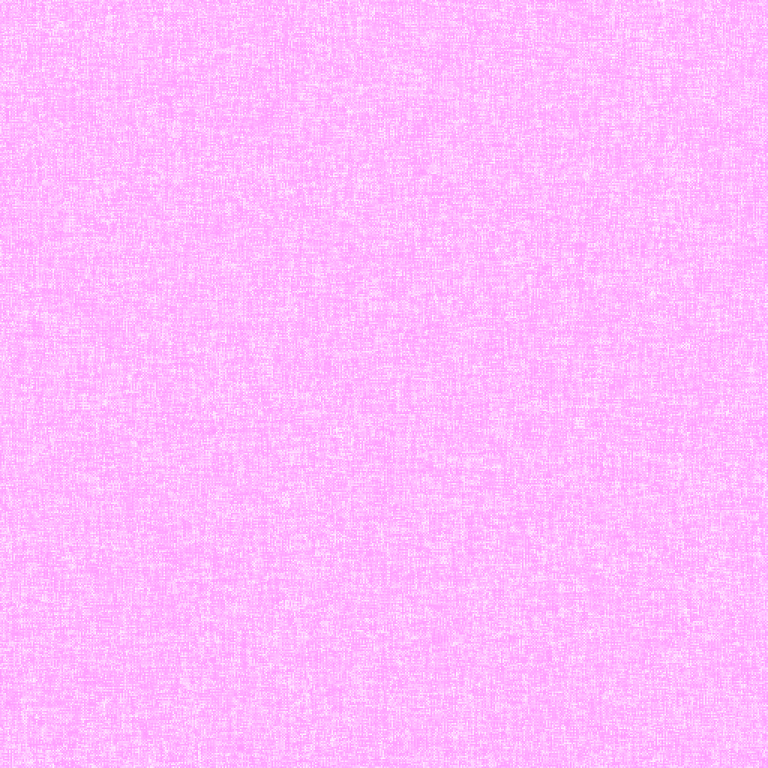
Give the GLSL for this texture, as a three.js fragment shader.

```glsl
varying vec2 vUv;

const float THREADS = 512.0;      // threads across the canvas, each way
const float LONG_RUN = 13.0;      // mean streak lengths, in threads
const float SHORT_RUN = 3.5;
const float EDGE_SOFTNESS = 0.2;  // half width of the blend between crossings
const vec3 PINK = vec3(1.0, 0.605, 1.0);
const vec3 PALE = vec3(1.0, 0.97, 1.0);

float hash(vec2 p) {
  vec3 q = fract(p.xyx * vec3(0.1031, 0.1030, 0.0973));
  q += dot(q, q.yzx + 33.33);
  return fract((q.x + q.y) * q.z);
}

// One-dimensional cellular noise: a constant shade around each jittered point.
float runShade(float along, float thread, float seed) {
  float cell = floor(along);
  float nearest = 10.0;
  float shade = 0.0;
  for (int k = -1; k <= 1; k++) {
    vec2 id = vec2(cell + float(k), thread + seed);
    float gap = abs(id.x + hash(id) - along);
    if (gap < nearest) {
      nearest = gap;
      shade = hash(id + vec2(71.7, 19.3));
    }
  }
  return shade;
}

// Only runs that are pale at both scales show, so pale streaks are rare.
float threadShade(float along, float thread, float seed) {
  float slub = runShade(along / LONG_RUN, thread, seed);
  float fleck = runShade(along / SHORT_RUN, thread, seed + 1307.0);
  return min(slub, fleck);
}

// Plain weave: the upper thread alternates in a checkerboard.
float crossing(vec2 id) {
  bool weftOnTop = mod(id.x + id.y, 2.0) < 0.5;
  return weftOnTop ? threadShade(id.x, id.y, 11.0)
                   : threadShade(id.y, id.x, 2711.0);
}

void main() {
  vec2 p = vUv * THREADS - 0.5;
  vec2 id = floor(p);
  vec2 blend = smoothstep(0.5 - EDGE_SOFTNESS, 0.5 + EDGE_SOFTNESS, p - id);

  // Soft joins between the four nearest crossings
  float lower = mix(crossing(id), crossing(id + vec2(1.0, 0.0)), blend.x);
  float upper = mix(crossing(id + vec2(0.0, 1.0)), crossing(id + 1.0), blend.x);
  float paleness = mix(lower, upper, blend.y);

  gl_FragColor = vec4(mix(PINK, PALE, paleness), 1.0);
}
```
